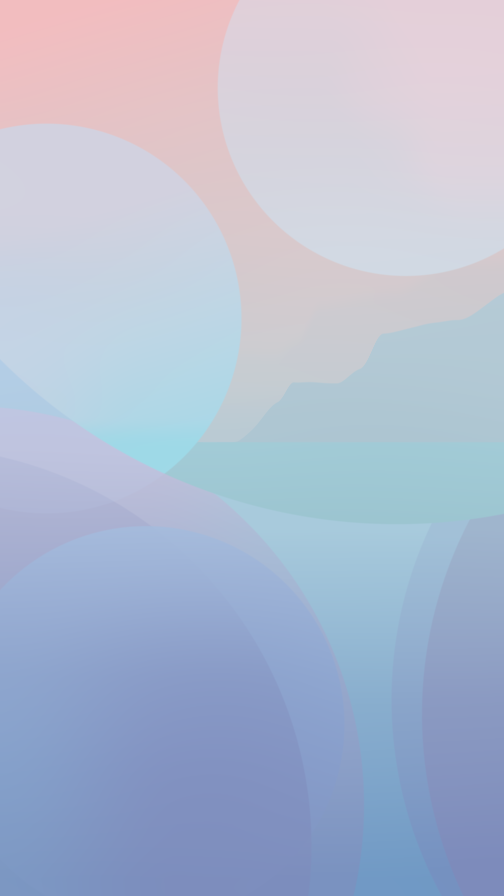
Reproduce this background procedurally as a Shadertoy shader.

```glsl
// Pastel overlapping discs: pink sky and hazy hills above water, violet discs below.
#define WATER_LEVEL 0.5065
#define SKY_PINK vec3(0.950, 0.740, 0.750)
#define SKY_ROSE vec3(0.860, 0.782, 0.792)
#define SKY_GREY vec3(0.775, 0.805, 0.825)
#define HILL vec3(0.680, 0.780, 0.830)
#define WATER vec3(0.635, 0.795, 0.840)
#define CYAN vec3(0.605, 0.850, 0.905)
#define LILAC vec3(0.825, 0.822, 0.875)
#define VIOLET vec3(0.490, 0.545, 0.735)
#define DEEP_BLUE vec3(0.440, 0.600, 0.770)
#define HAZE 0.008

vec2 hashGradient(vec2 cell) {
    vec3 h = fract(cell.xyx * vec3(0.1031, 0.1030, 0.0973));
    h += dot(h, h.yzx + 33.33);
    return 2.0 * fract((h.xx + h.yz) * h.zy) - 1.0;
}

float gradientNoise(vec2 p) {
    vec2 i = floor(p), f = fract(p), u = f * f * (3.0 - 2.0 * f);
    vec2 e = vec2(0.0, 1.0);
    float low = mix(dot(hashGradient(i), f), dot(hashGradient(i + e.yx), f - e.yx), u.x);
    float high = mix(dot(hashGradient(i + e), f - e), dot(hashGradient(i + 1.0), f - 1.0), u.x);
    return mix(low, high, u.y);
}

float edge(float d) {
    float w = 1.0 / iResolution.y;
    return smoothstep(-w, w, d);
}

float disc(vec2 p, vec2 center, float radius) {
    return edge(radius - length(p - center));
}

// Three-colour blend between two heights
vec3 ramp(vec3 low, vec3 mid, vec3 high, float y0, float y1, float y) {
    float t = 2.0 * clamp((y - y0) / (y1 - y0), 0.0, 1.0);
    return t < 1.0 ? mix(low, mid, t) : mix(mid, high, t - 1.0);
}

// Hill outline built from rounded shoulders
float ridge(float x) {
    float rise = 0.045 * smoothstep(0.262, 0.315, x) + 0.022 * smoothstep(0.310, 0.328, x)
               + 0.018 * smoothstep(0.375, 0.408, x) + 0.036 * smoothstep(0.402, 0.428, x)
               + 0.014 * smoothstep(0.425, 0.510, x) + 0.036 * smoothstep(0.510, 0.575, x);
    return WATER_LEVEL + rise + 0.004 * gradientNoise(vec2(x * 45.0, 2.5));
}

vec3 upperScene(vec2 p) {
    // Sky, with warmth gathered at the upper left and mist above the water
    float depth = WATER_LEVEL - p.y;
    float warmth = p.y + 0.30 * (0.12 - p.x) * smoothstep(0.72, 0.92, p.y);
    vec3 col = ramp(SKY_GREY, SKY_ROSE, SKY_PINK, 0.54, 1.0, warmth);
    col = mix(col, HILL, 0.45 * smoothstep(-0.07, 0.0, depth));

    // Far and near hills, then water
    float far = ridge(p.x + 0.07) + 0.03;
    col = mix(col, HILL, 0.12 * smoothstep(-0.012, 0.012, far - p.y));
    col = mix(col, HILL + 0.15 * (p.y - 0.57), 0.85 * edge(ridge(p.x) - p.y));
    vec3 water = WATER - vec3(0.25, 0.25, 0.25) * depth;
    col = mix(col, water, edge(depth));

    // Pale disc at the upper right, with a faint rosy cloud
    vec3 pale = ramp(vec3(0.815, 0.850, 0.890), vec3(0.840, 0.828, 0.865),
                     vec3(0.880, 0.812, 0.850), 0.69, 1.0, p.y);
    float cloud = p.x - 0.43 + 0.25 * (p.y - 0.88) + 0.04 * gradientNoise(p * 14.0);
    pale += vec3(0.035, 0.0, 0.0) * smoothstep(-0.05, 0.06, cloud)
          * smoothstep(0.72, 0.82, p.y) * smoothstep(1.08, 0.90, p.y);
    col = mix(col, pale, disc(p, vec2(0.453, 0.902), 0.210));

    // Left disc, turning cyan toward the lower right
    float fall = p.y - 0.30 * (p.x - 0.17);
    vec3 glow = ramp(vec3(0.665, 0.845, 0.905), vec3(0.750, 0.838, 0.895), LILAC, 0.50, 0.78, fall);
    glow = mix(glow, vec3(0.765, 0.822, 0.895), 0.7 * smoothstep(0.16, 0.0, p.x) * smoothstep(0.78, 0.64, p.y));
    glow = mix(glow, CYAN, 0.75 * smoothstep(-0.03, 0.006, depth));
    return mix(col, glow, disc(p, vec2(0.052, 0.6445), 0.2175));
}

vec3 lowerScene(vec2 p) {
    float y = p.y;
    vec3 col = ramp(DEEP_BLUE, vec3(0.535, 0.680, 0.805), vec3(0.660, 0.795, 0.865), 0.02, 0.41, y);

    // Two nested discs at the right
    vec3 rim = ramp(vec3(0.460, 0.570, 0.755), vec3(0.540, 0.645, 0.790),
                    vec3(0.635, 0.755, 0.845), 0.03, 0.40, y);
    col = mix(col, rim, disc(p, vec2(0.893, 0.219), 0.456));
    vec3 core = ramp(VIOLET, vec3(0.545, 0.605, 0.760), vec3(0.625, 0.710, 0.805), 0.03, 0.41, y);
    col = mix(col, core, disc(p, vec2(0.940, 0.203), 0.469));

    // Two large discs at the left
    vec3 outer = ramp(vec3(0.475, 0.570, 0.750), vec3(0.600, 0.665, 0.800),
                      vec3(0.755, 0.755, 0.855), 0.02, 0.50, y);
    outer += vec3(-0.020, 0.025, 0.010) * smoothstep(0.15, 0.32, p.x) * smoothstep(0.25, 0.40, y);
    col = mix(col, outer, disc(p, vec2(-0.039, 0.1016), 0.4453));
    vec3 inner = ramp(VIOLET, vec3(0.565, 0.615, 0.780), vec3(0.690, 0.705, 0.825), 0.02, 0.48, y);
    float innerMask = disc(p, vec2(-0.0977, 0.056), 0.4453);
    col = mix(col, inner, 0.7 * innerMask);

    // Blue disc in front, melting away toward the bottom
    vec3 blue = ramp(vec3(0.500, 0.570, 0.760), vec3(0.555, 0.635, 0.800),
                     vec3(0.645, 0.735, 0.865), 0.08, 0.41, y);
    blue = mix(blue, VIOLET, 0.6 * smoothstep(0.30, 0.0, length(p - vec2(0.25, 0.10))));
    blue += vec3(0.015, 0.035, 0.030) * (1.0 - innerMask) * smoothstep(0.38, 0.22, y);
    float melt = mix(0.9, 0.35, smoothstep(0.16, 0.03, y));
    col = mix(col, blue, melt * disc(p, vec2(0.163, 0.1914), 0.2214));
    col += vec3(0.0, 0.040, 0.022) * smoothstep(0.20, 0.0, p.x) * smoothstep(0.36, 0.08, y);

    // Left disc seen through the layers
    float veil = 0.14 + 0.36 * smoothstep(0.43, 0.60, y);
    return mix(col, vec3(0.740, 0.810, 0.930), veil * disc(p, vec2(0.052, 0.6445), 0.2175));
}

void mainImage(out vec4 fragColor, in vec2 fragCoord) {
    vec2 p = fragCoord / iResolution.y;
    float bowl = disc(p, vec2(0.443, 1.040), 0.625);
    vec3 col = mix(lowerScene(p), upperScene(p), bowl);
    col += HAZE * gradientNoise(p * vec2(4.0, 9.0));
    fragColor = vec4(clamp(col, 0.0, 1.0), 1.0);
}
```
